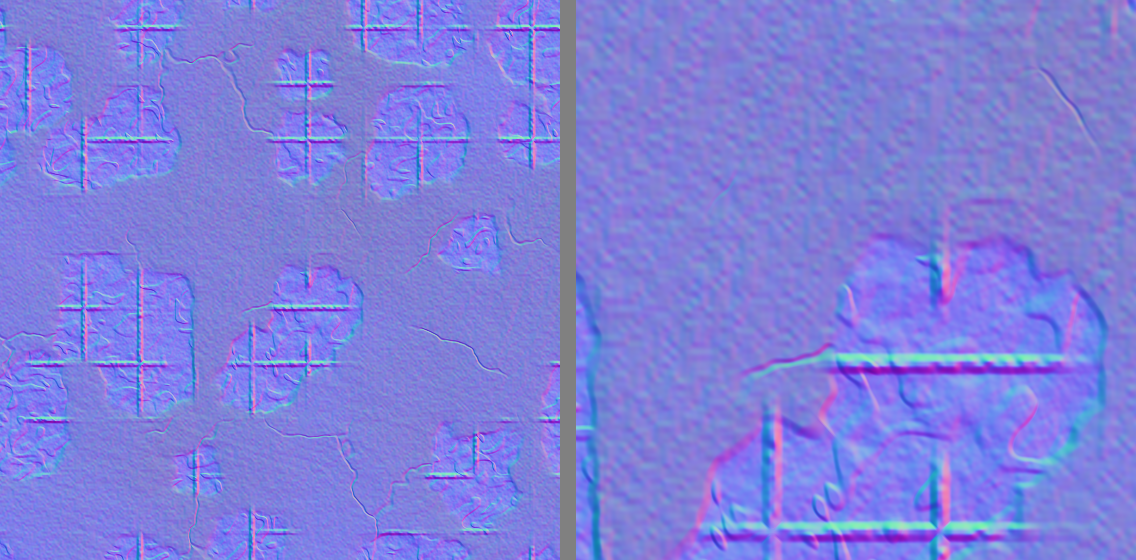
Left, the full canvas; right, a detail of the centre.
A WebGL 2 fragment shader for this texture map:

```glsl
#version 300 es
precision highp float;

uniform vec2 u_resolution;
out vec4 fragColor;

float hash(vec2 p) {
    return fract(sin(dot(p, vec2(127.1, 311.7))) * 43758.5453);
}

vec2 hash2(vec2 p) {
    return vec2(hash(p), hash(p + 37.4));
}

float noise(vec2 p) {
    vec2 i = floor(p), f = fract(p);
    f = f * f * (3.0 - 2.0 * f);
    return mix(mix(hash(i), hash(i + vec2(1, 0)), f.x),
               mix(hash(i + vec2(0, 1)), hash(i + vec2(1, 1)), f.x), f.y);
}

float fbm(vec2 p) {
    float sum = 0.0, amp = 0.533;
    for (int i = 0; i < 4; i++) {
        sum += amp * noise(p);
        p = mat2(1.6, 1.2, -1.2, 1.6) * p + 5.3;
        amp *= 0.5;
    }
    return sum;
}

// Signed distance to the broken-out patches, centred near bar crossings
float patchDistance(vec2 p) {
    vec2 cell = floor(p * 5.0);
    float d = 1.0;
    for (int y = -1; y <= 1; y++)
    for (int x = -1; x <= 1; x++) {
        vec2 id = cell + vec2(x, y);
        vec2 key = mod(id, 5.0) + 3.0;
        if (hash(key + 71.0) > 0.78) continue;
        vec2 crossing = 0.25 + 0.5 * step(0.5, hash2(key));
        vec2 center = (id + crossing + 0.16 * (hash2(key + 13.0) - 0.5)) * 0.2;
        float radius = mix(0.034, 0.088, hash(key + 29.0));
        vec2 q = abs(p - center) * mix(vec2(0.85, 1.1), vec2(1.1, 0.85), hash(key + 53.0));
        d = min(d, pow(dot(q * q * q, vec2(1)), 1.0 / 3.0) - radius);
    }
    return d + 0.07 * (fbm(p * 13.0) - 0.5) + 0.01 * (noise(p * 60.0) - 0.5);
}

// Thin broken cracks along warped cell borders
float crack(vec2 p) {
    vec2 q = p * 4.0 + 0.5 * vec2(fbm(p * 11.0), fbm(p * 11.0 + 40.0));
    vec2 cell = floor(q);
    float near = 9.0, second = 9.0;
    for (int y = -1; y <= 1; y++)
    for (int x = -1; x <= 1; x++) {
        vec2 id = cell + vec2(x, y);
        float d = length(id + hash2(id + 90.0) - q);
        second = min(second, max(near, d));
        near = min(near, d);
    }
    return smoothstep(0.035, 0.0, second - near) * smoothstep(0.42, 0.62, noise(p * 6.0 + 8.0));
}

// Rounded, pitted reinforcement bar; across is the offset from its axis
float bar(float across, vec2 p, float wear) {
    float body = smoothstep(0.0065, 0.001, abs(across));
    return body * (0.0032 + 0.0035 * noise(p * 190.0)) * wear;
}

float height(vec2 p) {
    float d = patchDistance(p);
    float inside = smoothstep(0.004, -0.006, d);
    float rim = 0.5 + noise(p * 17.0);

    // Plaster grain and trowel strokes
    float h = 0.00065 * noise(p * 235.0) + 0.0006 * noise(p * 110.0);
    vec2 stroke = mat2(0.96, 0.28, -0.28, 0.96) * p;
    h += 0.0006 * noise(stroke * vec2(130.0, 7.0)) * smoothstep(0.4, 0.7, noise(p * 4.0));
    h += 0.0005 * noise(stroke.yx * vec2(140.0, 6.0)) * smoothstep(0.5, 0.8, noise(p * 4.0 + 20.0));
    h += 0.004 * fbm(p * 9.0);
    h -= 0.0015 * crack(p) * (1.0 - inside);

    // Recess with rough aggregate
    h -= 0.0036 * rim * inside + 0.002 * smoothstep(0.02, -0.02, d);
    float chips = smoothstep(0.5, 0.8, noise(p * 70.0 + 3.0 * noise(p * 30.0)));
    h += inside * (0.0018 * chips + 0.004 * fbm(p * 42.0));

    // Bar lattice, fading out under the plaster
    vec2 offset = (fract(p * 10.0) - 0.5) * 0.1;
    vec2 line = floor(p * 10.0);
    float exposed = mix(0.16 * smoothstep(0.035, 0.005, d), 1.0, smoothstep(0.012, -0.012, d));
    float wearX = smoothstep(0.15, 0.5, noise(vec2(line.x * 7.0, p.y * 9.0)));
    float wearY = smoothstep(0.2, 0.6, noise(vec2(p.x * 9.0, line.y * 7.0 + 50.0)));
    return h + exposed * max(bar(offset.x, p, wearX), bar(offset.y, p, wearY));
}

void main() {
    vec2 p = gl_FragCoord.xy / u_resolution;
    vec2 e = vec2(0.001, 0.0);
    vec2 slope = vec2(height(p + e.xy) - height(p - e.xy),
                      height(p + e.yx) - height(p - e.yx)) / (2.0 * e.x);
    vec3 normal = normalize(vec3(-slope, 1.0));

    // Plaster is duller in blue than the exposed patches
    float inside = smoothstep(0.006, -0.008, patchDistance(p));
    float plaster = 0.865 + 0.16 * (fbm(p * 3.5 + 2.0) - 0.5) + 0.06 * (noise(p * 240.0 + 9.0) - 0.5);
    float blue = (0.5 + 0.5 * normal.z) * mix(plaster, 0.95, inside);
    fragColor = vec4(0.5 + 0.5 * normal.xy, blue, 1.0);
}
```
